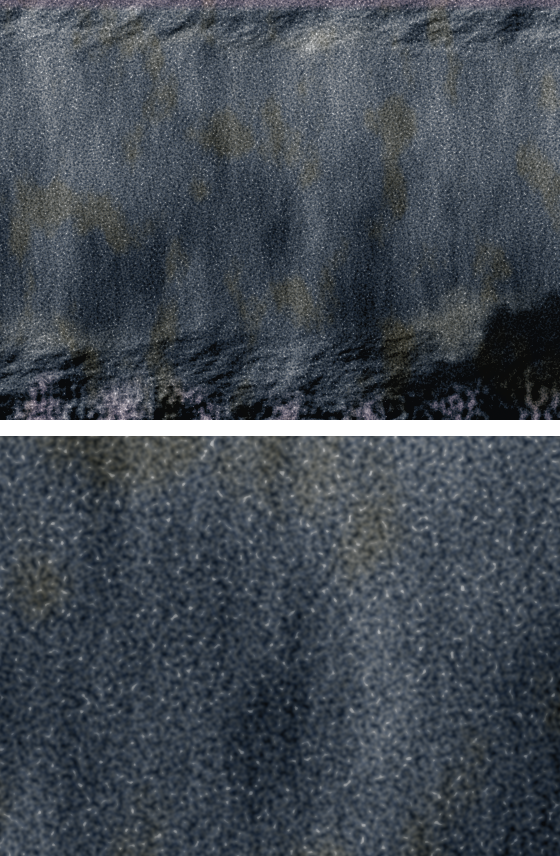
Top: the whole. Bottom: its middle third, enlarged.
Write a WebGL 2 fragment shader that draws this texture.

```glsl
#version 300 es
precision highp float;

uniform vec2 u_resolution;
out vec4 fragColor;

// Tone
const float TONE_LOW = 0.205;
const float TONE_HIGH = 0.37;
const float PATCH_GAIN = 0.30;
const float RELIEF_GAIN = 1.15;
const float GRAIN_GAIN = 0.20;
const float SPECK_GAIN = 0.16;

// Scale and direction, in canvas heights
const vec2 GULLY_FREQ = vec2(8.0, 3.6);
const vec2 STRATA_FREQ = vec2(6.0, 11.0);
const vec2 LIGHT_STEP = vec2(-0.0055, 0.0045);
const float GRAIN_FREQ = 170.0;
const float FLECK_PERIOD = 0.2;

// Colour offsets added to the grey tone
const vec3 SLATE = vec3(-0.037, 0.0, 0.043);
const vec3 OCHRE = vec3(0.055, 0.022, -0.045);
const vec3 LILAC = vec3(0.055, 0.0, 0.02);

const float TAU = 6.28319;

vec2 gradientAt(vec2 cell) {
    vec3 q = fract(vec3(cell.xyx) * vec3(0.1031, 0.1030, 0.0973));
    q += dot(q, q.yzx + 33.33);
    float angle = TAU * fract((q.x + q.y) * q.z);
    return vec2(cos(angle), sin(angle));
}

float gradientNoise(vec2 p) {
    vec2 i = floor(p);
    vec2 f = p - i;
    vec2 u = f * f * f * (f * (f * 6.0 - 15.0) + 10.0);
    float a = dot(gradientAt(i), f);
    float b = dot(gradientAt(i + vec2(1, 0)), f - vec2(1, 0));
    float c = dot(gradientAt(i + vec2(0, 1)), f - vec2(0, 1));
    float d = dot(gradientAt(i + vec2(1, 1)), f - vec2(1, 1));
    return mix(mix(a, b, u.x), mix(c, d, u.x), u.y);
}

float fbm(vec2 p) {
    float sum = 0.0;
    float amp = 0.5;
    for (int i = 0; i < 5; i++) {
        sum += amp * gradientNoise(p);
        p = mat2(1.96, 0.4, -0.4, 1.96) * p + 17.3;
        amp *= 0.5;
    }
    return sum;
}

mat2 rotation(float a) {
    return mat2(cos(a), sin(a), -sin(a), cos(a));
}

float softBlob(vec2 p, vec2 center, vec2 radius) {
    vec2 d = (p - center) / radius;
    return exp(-dot(d, d));
}

// Gullies run down the wall, strata lie along its top and foot
float wallHeight(vec2 p, float strata) {
    float gullies = fbm(p * GULLY_FREQ + vec2(p.y * 1.2, 40.0));
    float layers = fbm(p * STRATA_FREQ + vec2(70.0, -p.x * 2.0));
    return mix(gullies, layers, strata);
}

void main() {
    vec2 p = gl_FragCoord.xy / u_resolution.y;
    vec2 warp = vec2(fbm(p * 6.0 + 90.0), fbm(p * 6.0 + 130.0));
    vec2 w = p + 0.14 * warp;

    float topBand = smoothstep(0.8, 0.93, w.y);
    float footBand = 1.0 - smoothstep(0.13, 0.28, w.y);
    float strata = max(topBand, footBand);

    // Broad light, patches and side-lit relief
    float tone = mix(TONE_LOW, TONE_HIGH, smoothstep(0.15, 0.92, p.y));
    float patches = fbm(p * vec2(4.5, 2.4) + 11.0);
    float slope = wallHeight(p + LIGHT_STEP, strata) - wallHeight(p, strata);
    tone += PATCH_GAIN * patches;
    tone -= RELIEF_GAIN * slope * (0.75 + 0.9 * strata);

    // Shaded gullies and sunlit ledges
    float shade = softBlob(w, vec2(0.51, 0.63), vec2(0.05, 0.16));
    shade += softBlob(w, vec2(0.9, 0.42), vec2(0.08, 0.24));
    tone *= 1.0 - 0.33 * min(shade, 1.0);
    vec2 tilted = rotation(-0.25) * (w - vec2(1.08, 0.225));
    float ledge = softBlob(tilted, vec2(0.0), vec2(0.15, 0.045));
    ledge += 0.7 * softBlob(w, vec2(0.14, 0.2), vec2(0.11, 0.045));
    ledge += 0.6 * softBlob(w, vec2(0.74, 0.895), vec2(0.12, 0.025));
    ledge += 0.5 * softBlob(w, vec2(0.43, 0.89), vec2(0.13, 0.022));
    tone += 0.16 * ledge;

    // Dark mass in the lower right corner
    float crest = 0.13 + 0.46 * (w.x - 1.0);
    float mass = smoothstep(0.02, -0.02, w.y - crest) * smoothstep(0.95, 1.04, w.x);
    tone *= 1.0 - 0.68 * mass;

    // Broken flecks along the bottom, haze along the top edge
    float edge = 1.0 - smoothstep(0.01, 0.11, w.y);
    float column = 0.5 + 0.5 * cos(TAU * (w.x - 0.28) / FLECK_PERIOD);
    float chips = gradientNoise(p * vec2(60.0, 42.0) + 5.0);
    tone += edge * (0.5 * chips + 0.28 * column - 0.15);
    float haze = smoothstep(0.97, 0.995, p.y);
    tone = mix(tone, 0.4, 0.6 * haze);

    // Fine grain and sparse bright specks
    float fine = gradientNoise(rotation(0.6) * p * GRAIN_FREQ);
    float finer = gradientNoise(rotation(1.1) * p * GRAIN_FREQ * 1.5 + 31.0);
    float grain = fine + 0.7 * finer;
    tone += GRAIN_GAIN * grain * (0.45 + 1.7 * clamp(tone, 0.0, 0.5));
    tone += SPECK_GAIN * smoothstep(0.4, 0.8, grain) * (1.0 - 0.7 * mass);
    tone = clamp(tone, 0.04, 0.85);

    // Slate colour with ochre ledges and lilac edges
    float chroma = smoothstep(0.0, 0.15, tone) * (1.0 - 0.5 * smoothstep(0.33, 0.58, tone));
    float warmth = 0.75 * ledge + 0.8 * smoothstep(0.04, 0.26, fbm(p * vec2(9.0, 5.0) + 55.0));
    warmth += 0.5 * finer;
    vec3 color = vec3(tone) + SLATE * chroma + OCHRE * clamp(warmth, -0.4, 1.2) * chroma;
    color += LILAC * max(haze, edge * column) * smoothstep(0.1, 0.35, tone);
    fragColor = vec4(clamp(color, 0.0, 1.0), 1.0);
}
```
